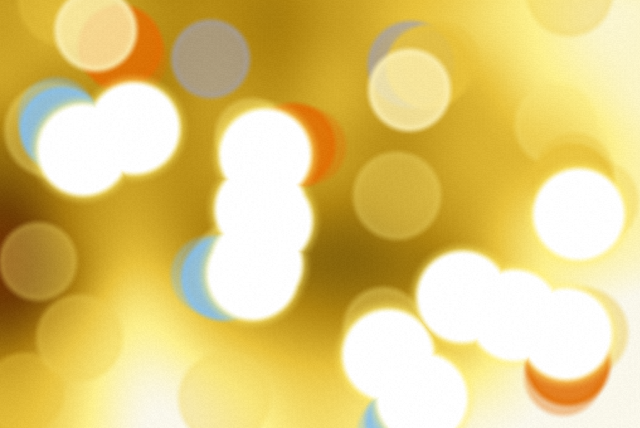
Give the GLSL for this background, as a Shadertoy shader.

```glsl
// Out-of-focus golden lights: overlapping bokeh discs over a blurred warm backdrop.

// Tunable values; lengths are in canvas heights
const int CLUSTERS = 8;
const int VEILS = 17;
const float RADIUS = 0.107;
const float EDGE = 0.010;
const float CHAIN_STEP = 1.2;        // spacing inside a cluster, in radii
const float GRAIN = 0.022;
const vec2 SPREAD = vec2(0.7549, 0.5698); // low-discrepancy scatter step
const vec2 CLUSTER_SEED = vec2(0.13, 0.65);
const vec2 VEIL_SEED = vec2(0.08, 0.12);

const vec3 BROWN = vec3(0.42, 0.31, 0.03);
const vec3 OCHRE = vec3(0.69, 0.52, 0.06);
const vec3 GOLD = vec3(0.91, 0.76, 0.23);
const vec3 STRAW = vec3(0.99, 0.94, 0.55);
const vec3 IVORY = vec3(0.98, 0.97, 0.92);
const vec3 RUST = vec3(0.45, 0.15, 0.0);
const vec3 ORANGE = vec3(0.88, 0.43, 0.01);
const vec3 BLUE = vec3(0.53, 0.75, 0.93);
const vec3 LAVENDER = vec3(0.64, 0.63, 0.70);
const vec3 CREAM = vec3(0.99, 0.94, 0.70);
const vec3 FRINGE = vec3(1.0, 0.94, 0.45);

float hash(vec2 p) {
    return fract(sin(dot(p, vec2(127.1, 311.7))) * 43758.5453);
}

float noise(vec2 p) {
    vec2 cell = floor(p), f = fract(p);
    f = f * f * (3.0 - 2.0 * f);
    return mix(mix(hash(cell), hash(cell + vec2(1, 0)), f.x),
               mix(hash(cell + vec2(0, 1)), hash(cell + vec2(1, 1)), f.x), f.y);
}

vec3 goldRamp(float tone) {
    float t = clamp(tone, 0.0, 1.0) * 4.0;
    vec3 c = mix(BROWN, OCHRE, clamp(t, 0.0, 1.0));
    c = mix(c, GOLD, clamp(t - 1.0, 0.0, 1.0));
    c = mix(c, STRAW, clamp(t - 2.0, 0.0, 1.0));
    return mix(c, IVORY, clamp(t - 3.0, 0.0, 1.0));
}

float disc(vec2 p, vec2 center, float radius, float edge) {
    return 1.0 - smoothstep(-edge, edge, length(p - center) - radius);
}

// Translucent disc with a slightly stronger rim
vec3 addDisc(vec3 base, vec2 p, vec2 center, float radius, vec3 tint, float alpha) {
    float rim = smoothstep(0.75, 0.97, length(p - center) / radius);
    float cover = disc(p, center, radius, EDGE) * alpha * (0.92 + 0.16 * rim);
    return mix(base, tint, min(cover, 1.0));
}

vec3 backdrop(vec2 p, vec2 uv) {
    float right = smoothstep(0.55, 1.05, uv.x);
    float bottom = 1.0 - smoothstep(-0.05, 0.42, uv.y);
    float topLeft = (1.0 - smoothstep(0.0, 0.3, uv.x)) * smoothstep(0.3, 0.9, uv.y);
    vec2 pool = p - vec2(0.42, 0.03);
    float tone = 0.21 + 0.5 * right + 0.6 * bottom + 0.32 * topLeft;
    tone += 0.38 * exp(-dot(pool, pool) / 0.05);
    tone += 0.55 * (noise(p * 3.1 + 4.0) - 0.5) + 0.15 * (noise(p * 6.3) - 0.5);
    vec2 ember = (uv - vec2(0.0, 0.39)) / vec2(0.08, 0.16);
    return mix(goldRamp(tone), RUST, 0.7 * exp(-dot(ember, ember)));
}

vec2 clusterCenter(int i, float aspect) {
    return fract(CLUSTER_SEED + float(i) * SPREAD) * vec2(aspect, 1.0);
}

vec2 clusterDirection(int i) {
    float angle = 0.4 + 2.4 * float(i);
    return vec2(cos(angle), sin(angle));
}

void mainImage(out vec4 fragColor, in vec2 fragCoord) {
    vec2 uv = fragCoord / iResolution.xy;
    vec2 p = fragCoord / iResolution.y;
    float aspect = iResolution.x / iResolution.y;
    vec3 color = backdrop(p, uv);

    // Faint veils
    for (int i = 0; i < VEILS; i++) {
        float k = float(i);
        vec2 center = (fract(VEIL_SEED + k * SPREAD) * 1.1 - 0.05) * vec2(aspect, 1.0);
        float radius = RADIUS * mix(0.8, 1.05, hash(vec2(k, 7.0)));
        bool cool = i % 7 == 3;
        vec3 tint = cool ? LAVENDER : mix(GOLD, STRAW, hash(vec2(k, 3.0)));
        color = addDisc(color, p, center, radius, tint, cool ? 0.7 : 0.42);
    }

    // Coloured companions peeking out from behind the clusters
    for (int i = 0; i < CLUSTERS; i++) {
        vec2 along = clusterDirection(i);
        vec2 side = vec2(-along.y, along.x);
        vec2 center = clusterCenter(i, aspect) + RADIUS * (0.6 * side - 0.25 * along);
        vec3 tint = i % 3 == 0 ? BLUE : (i % 3 == 1 ? ORANGE : GOLD);
        color = addDisc(color, p, center, RADIUS * 0.92, tint, 0.85);
        color = addDisc(color, p, center + 0.3 * RADIUS * side, RADIUS * 0.85, tint, 0.4);
    }

    // Bright lights: cream singles, and chains of burnt-out white discs
    float halo = 0.0, core = 0.0;
    for (int i = 0; i < CLUSTERS; i++) {
        vec2 center = clusterCenter(i, aspect);
        if (i == 2 || i == 4) {
            color = addDisc(color, p, center, RADIUS * 0.9, CREAM, 0.85);
            continue;
        }
        int members = 1 + (i + 1) % 3;
        for (int j = 0; j < members; j++) {
            vec2 c = center + clusterDirection(i) * CHAIN_STEP * RADIUS * float(j);
            halo = max(halo, disc(p, c, RADIUS * 1.05, 0.022));
            core = max(core, disc(p, c, RADIUS, EDGE));
        }
    }
    color = mix(color, FRINGE, halo * 0.9);
    color = mix(color, vec3(1.0), core);

    // Fine film grain
    color += GRAIN * (hash(floor(p * 340.0)) - 0.5);
    fragColor = vec4(clamp(color, 0.0, 1.0), 1.0);
}
```
